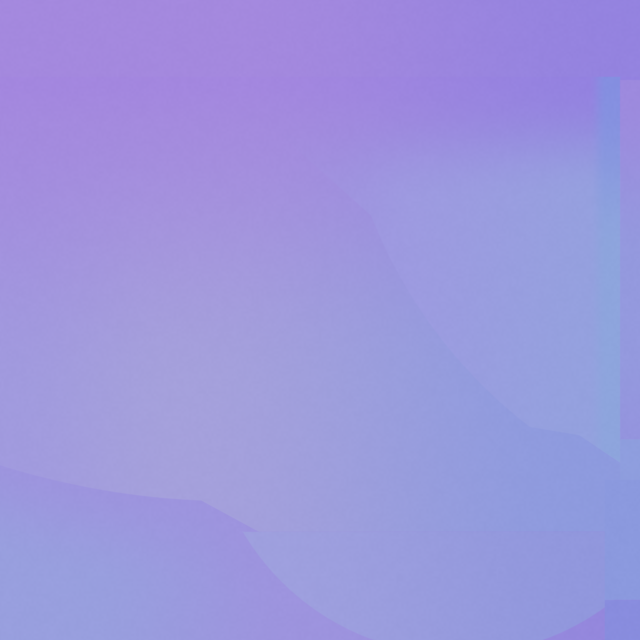
Write a Shadertoy shader that draws this background.

```glsl
// Soft lavender and periwinkle gradient with faint curved panes and a banded right edge.
#define SOFT 0.0015
#define GRAIN 0.012
#define GRAIN_CELLS 256.0
#define SEAM_TOP 0.120
#define SEAM_LOW 0.831
#define BAND_X 0.969

float hash(vec2 p) {
    vec3 q = fract(vec3(p.xyx) * 0.1031);
    q += dot(q, q.yzx + 33.33);
    return fract((q.x + q.y) * q.z);
}

float valueNoise(vec2 p) {
    vec2 i = floor(p), f = fract(p);
    f = f * f * (3.0 - 2.0 * f);
    return mix(mix(hash(i), hash(i + vec2(1, 0)), f.x),
               mix(hash(i + vec2(0, 1)), hash(i + vec2(1, 1)), f.x), f.y);
}

// Coverage of the region where d is negative
float inside(float d) {
    return 1.0 - smoothstep(-SOFT, SOFT, d);
}

float boxMask(vec2 p, vec2 lo, vec2 hi) {
    vec2 d = max(lo - p, p - hi);
    return inside(max(d.x, d.y));
}

// Purple top blending into a pale lilac to blue field
vec3 baseField(vec2 p) {
    vec3 top = mix(vec3(0.642, 0.535, 0.87), vec3(0.580, 0.512, 0.875),
                   smoothstep(0.35, 1.0, p.x));
    vec3 low = mix(vec3(0.630, 0.605, 0.87), vec3(0.645, 0.628, 0.86),
                   smoothstep(0.0, 0.28, p.x));
    low = mix(low, vec3(0.555, 0.605, 0.87), smoothstep(0.28, 0.95, p.x));
    return mix(top, low, smoothstep(0.12, 0.64, p.y + 0.06 * p.x));
}

// Upper right pane: a large disc with a slanted shoulder and a stepped foot
float paneDistance(vec2 p) {
    float disc = length(p - vec2(1.298, 0.056)) - 0.771;
    float shoulder = max(0.579 + 1.12 * (p.y - 0.336) - p.x, p.y - 0.336);
    float foot = max(0.667 + (p.x - 0.827) / 6.0, 0.680 + 0.667 * (p.x - 0.905));
    return max(min(disc, shoulder * 0.67), p.y - foot);
}

// Wavy upper edge of the lower left pane
float lowerEdge(float x) {
    float bow = 0.727 + 0.31 * x - 0.43 * x * x;
    float slope = 0.781 + 0.543 * (x - 0.3125);
    return min(max(bow, slope), SEAM_LOW);
}

void mainImage(out vec4 fragColor, in vec2 fragCoord) {
    vec2 p = fragCoord / iResolution.xy;
    p.y = 1.0 - p.y; // measured downward from the top edge
    vec3 col = baseField(p);

    // Faint seam below the top strip
    col += vec3(-0.003, -0.008, 0.004) * smoothstep(SEAM_TOP - SOFT, SEAM_TOP + SOFT, p.y)
         * (1.0 - smoothstep(SEAM_TOP, 0.2, p.y));

    // Upper right pane, fading in from above and along its shoulder
    vec3 pane = mix(vec3(0.622, 0.600, 0.88), vec3(0.578, 0.632, 0.87),
                    smoothstep(0.5, 1.05, p.x + 0.25 * (p.y - 0.4)));
    float reveal = smoothstep(0.17, 0.32, p.y + 0.06 * (p.x - 0.7));
    float shoulderFade = mix(0.35, 1.0, smoothstep(0.50, 0.66, p.x));
    col = mix(col, pane, inside(paneDistance(p)) * reveal * shoulderFade);

    // Lower left pane, violet rim to blue corner
    vec3 rim = mix(vec3(0.615, 0.578, 0.87), vec3(0.580, 0.530, 0.865),
                   smoothstep(0.45, 0.95, p.x));
    float edge = lowerEdge(p.x);
    float blueness = smoothstep(-0.03, 0.15, p.y - edge)
                   * (1.0 - smoothstep(0.12, 0.48, p.x));
    vec3 lower = mix(rim, vec3(0.596, 0.622, 0.87), blueness);
    col = mix(col, lower, inside(edge - p.y));

    // Bottom lens cut flat by the low seam
    float lens = max(length(p - vec2(0.716, 0.632)) - 0.391, SEAM_LOW - p.y);
    vec3 lensColor = mix(vec3(0.620, 0.625, 0.87), vec3(0.568, 0.592, 0.865),
                         smoothstep(0.4, 0.95, p.x));
    col = mix(col, lensColor, inside(lens));

    // Cyan band with a feathered left side
    vec3 cyanBand = mix(vec3(0.520, 0.560, 0.88), vec3(0.555, 0.645, 0.865),
                        smoothstep(0.13, 0.40, p.y));
    float foot = 0.680 + 0.667 * (p.x - 0.905);
    float band = boxMask(p, vec2(0.9, SEAM_TOP), vec2(BAND_X, foot));
    col = mix(col, cyanBand, band * smoothstep(0.920, 0.948, p.x));

    // Outer violet band and the blocks beneath it
    vec3 outerBand = mix(vec3(0.615, 0.540, 0.87), vec3(0.580, 0.600, 0.87),
                         smoothstep(0.13, 0.42, p.y));
    outerBand = mix(outerBand, vec3(0.580, 0.580, 0.87), smoothstep(0.55, 0.69, p.y));
    col = mix(col, outerBand, boxMask(p, vec2(BAND_X, 0.125), vec2(1.1, 0.687)));
    col = mix(col, vec3(0.558, 0.618, 0.87),
              boxMask(p, vec2(BAND_X, 0.687), vec2(1.1, 0.75)));
    col = mix(col, vec3(0.545, 0.600, 0.87),
              boxMask(p, vec2(0.945, 0.75), vec2(1.1, 0.9375)));
    col = mix(col, vec3(0.535, 0.550, 0.87),
              boxMask(p, vec2(0.945, 0.9375), vec2(1.1, 1.1)));

    // Fine mottling in two sizes
    float mottle = 0.65 * valueNoise(p * GRAIN_CELLS) + 0.35 * valueNoise(p * GRAIN_CELLS * 0.3);
    col += GRAIN * (mottle - 0.5);
    fragColor = vec4(col, 1.0);
}
```
